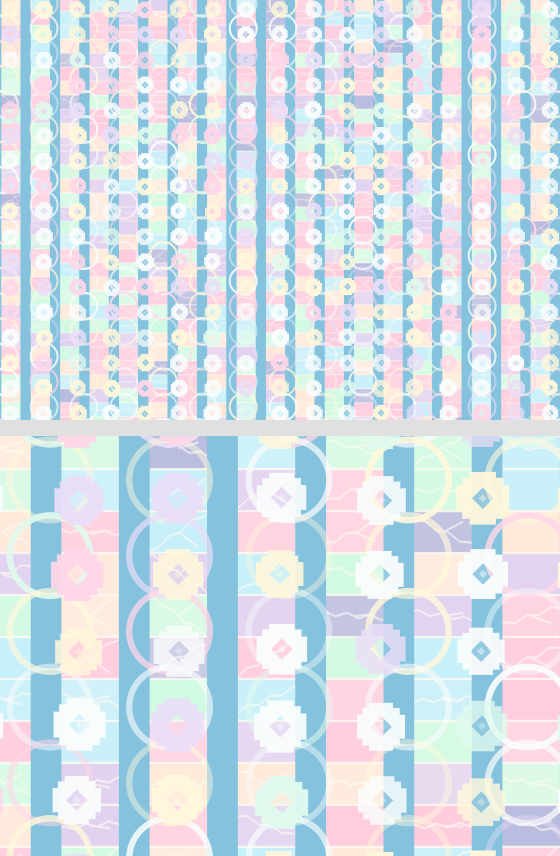
Top: the whole. Bottom: its middle third, enlarged.
Give the GLSL for this pattern, as a Shadertoy shader.

```glsl
// Pastel ribbon pattern: columns of small coloured tiles on a blue ground,
// overlaid with translucent ring chains and stepped square blossoms.
// Three independent grids with different pitches make the layers drift.

const vec3 GROUND = vec3(0.52, 0.76, 0.87);
const vec3 CREAM  = vec3(0.995, 0.98, 0.95);

// Pitches and first centres, in canvas heights from the upper left
const vec2 TILE_PITCH    = vec2(0.0700, 0.0333);
const vec2 TILE_START    = vec2(0.0260, 0.0100);
const vec2 TILE_HALF     = vec2(0.0228, 0.0157);
const vec2 RING_PITCH    = vec2(0.0948, 0.0601);
const vec2 RING_START    = vec2(0.0102, 0.0076);
const vec2 BLOSSOM_PITCH = vec2(0.0803, 0.0601);
const vec2 BLOSSOM_START = vec2(0.0243, 0.0226);

float hash(vec2 cell, float seed) {
    vec3 q = fract(vec3(cell.xyx + seed) * vec3(0.1031, 0.1030, 0.0973));
    q += dot(q, q.yzx + 33.33);
    return fract((q.x + q.y) * q.z);
}

float cover(float dist, float px) {
    return 1.0 - smoothstep(-0.6 * px, 0.6 * px, dist);
}

float box(vec2 p, vec2 halfSize) {
    vec2 d = abs(p) - halfSize;
    return length(max(d, 0.0)) + min(max(d.x, d.y), 0.0);
}

float diamond(vec2 p, float radius) {
    return (abs(p.x) + abs(p.y) - radius) * 0.7071;
}

// Square blossom with stair-stepped corners
float blossom(vec2 p, float size) {
    float d = box(p, size * vec2(1.0, 0.5));
    d = min(d, box(p, size * vec2(0.5, 1.0)));
    return min(d, box(p, size * vec2(0.78)));
}

vec3 tileColour(float pick) {
    if (pick < 0.27) return vec3(1.00, 0.80, 0.87);
    if (pick < 0.46) return vec3(1.00, 0.91, 0.85);
    if (pick < 0.66) return vec3(0.78, 0.94, 0.98);
    if (pick < 0.81) return vec3(0.82, 0.98, 0.89);
    if (pick < 0.94) return vec3(0.88, 0.82, 0.94);
    return vec3(0.72, 0.73, 0.87);
}

vec3 paleColour(float pick) {
    if (pick < 0.40) return vec3(0.98, 0.99, 0.99);
    if (pick < 0.68) return vec3(1.00, 0.97, 0.86);
    if (pick < 0.84) return vec3(1.00, 0.84, 0.91);
    if (pick < 0.93) return vec3(0.92, 0.87, 0.97);
    return vec3(0.88, 0.98, 0.93);
}

// Fine zigzag scratch with one side branch
float scratch(vec2 p, float slope, float bend) {
    float zigzag = abs(fract(p.x * 55.0 + bend) - 0.5) * 0.007;
    float stem = abs(p.y - slope * p.x - zigzag + 0.002);
    float branch = max(abs(p.y + 1.1 * slope * p.x), abs(p.x - 0.008) - 0.007);
    return min(stem, branch) * 0.8 - 0.0007;
}

vec3 drawTiles(vec3 base, vec2 p, float px) {
    vec2 cell = floor((p - TILE_START) / TILE_PITCH + 0.5);
    vec2 q = p - TILE_START - cell * TILE_PITCH;
    vec3 tint = mix(tileColour(hash(cell, 3.0)), CREAM, 0.25 * hash(cell, 7.0));
    float slope = mix(-0.75, 0.75, hash(cell, 11.0));
    float vein = cover(scratch(q, slope, hash(cell, 17.0)), px);
    tint = mix(tint, CREAM, vein * 0.65 * step(0.4, hash(cell, 23.0)));
    // Pale seams between tiles run only along the columns
    float column = cover(abs(q.x) - TILE_HALF.x, px);
    float seam = cover(TILE_HALF.y - abs(q.y), px);
    return mix(base, mix(tint, CREAM, 0.8 * seam), column);
}

vec3 drawRings(vec3 base, vec2 p, float px) {
    vec2 nearest = floor((p - RING_START) / RING_PITCH + 0.5);
    // Rings are taller than their pitch, so neighbours above and below overlap
    for (int row = -1; row <= 1; row++) {
        vec2 cell = nearest + vec2(0.0, float(row));
        vec2 q = p - RING_START - cell * RING_PITCH;
        float band = cover(abs(length(q) - 0.0320) - 0.0025, px);
        float strength = mix(0.35, 0.92, hash(cell, 31.0));
        base = mix(base, paleColour(hash(cell, 37.0)), band * strength);
    }
    return base;
}

vec3 drawBlossoms(vec3 base, vec2 p, float px) {
    vec2 cell = floor((p - BLOSSOM_START) / BLOSSOM_PITCH + 0.5);
    vec2 q = p - BLOSSOM_START - cell * BLOSSOM_PITCH;
    q += 0.003 * (vec2(hash(cell, 41.0), hash(cell, 43.0)) - 0.5);
    float size = mix(0.0185, 0.0210, hash(cell, 47.0));
    float petals = cover(blossom(q, size), px);
    float eye = cover(diamond(q, 0.0085), px);
    float pupil = cover(diamond(q, 0.0032), px);
    float opacity = mix(0.68, 0.98, sqrt(hash(cell, 53.0)));
    vec3 tint = paleColour(hash(cell, 59.0));
    return mix(base, tint, petals * opacity * (1.0 - 0.85 * eye + 0.4 * pupil));
}

void mainImage(out vec4 fragColor, in vec2 fragCoord) {
    float px = 1.0 / iResolution.y;
    vec2 p = vec2(fragCoord.x, iResolution.y - fragCoord.y) * px;
    vec3 colour = drawTiles(GROUND, p, px);
    colour = drawRings(colour, p, px);
    colour = drawBlossoms(colour, p, px);
    fragColor = vec4(colour, 1.0);
}
```
